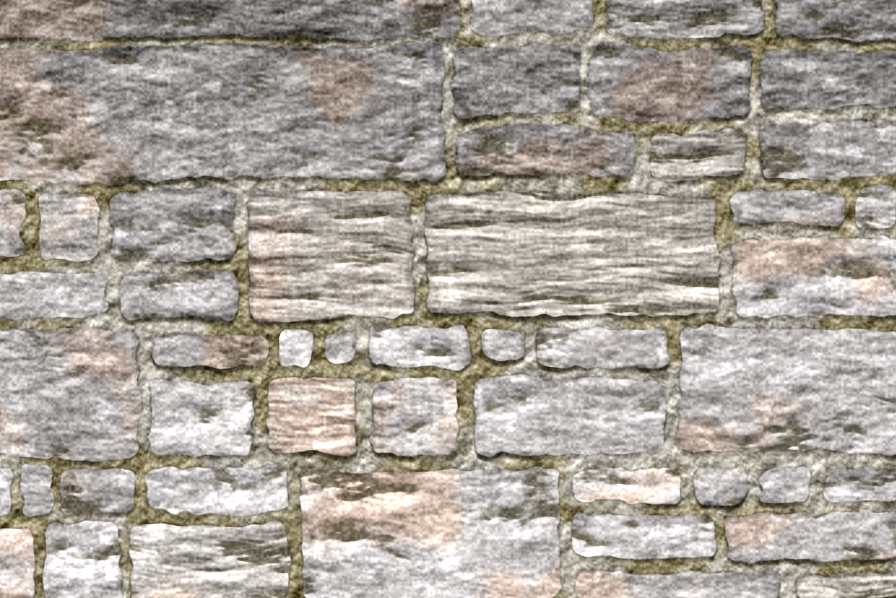
This texture is drawn by a Shadertoy shader. Its source:

```glsl
#define COURSES 4.2
#define SEED 7.0
#define JOINT 0.011
#define ROUNDING 0.016
#define WOBBLE 0.024
#define RELIEF 1.9
#define GRAIN 0.32
#define STONE_TONE 0.765
#define WEATHERING 0.2
#define MORTAR_PALE vec3(0.71, 0.69, 0.64)
#define MORTAR_MOSS vec3(0.56, 0.52, 0.39)
#define CREVICE vec3(0.23, 0.21, 0.14)

struct Stone { float dist; float id; };

float hash(vec2 p) {
    return fract(sin(dot(p, vec2(127.1, 311.7))) * 43758.5453);
}

float noise(vec2 p) {
    vec2 i = floor(p), f = fract(p);
    f = f * f * (3.0 - 2.0 * f);
    return mix(mix(hash(i), hash(i + vec2(1, 0)), f.x),
               mix(hash(i + vec2(0, 1)), hash(i + vec2(1, 1)), f.x), f.y);
}

float fbm(vec2 p) {
    float sum = 0.0, amp = 0.53;
    for (int i = 0; i < 4; i++) {
        sum += amp * noise(p);
        p = mat2(1.98, 0.24, -0.24, 1.98) * p + 17.3;
        amp *= 0.5;
    }
    return sum;
}

float pick(float id, float k) { return hash(vec2(id * 91.7, k)); }

float courseEdge(float row) { return row + 0.36 * (hash(vec2(row, SEED)) - 0.5); }

// Splits each course at random into stones; returns the signed distance
Stone findStone(vec2 p) {
    p += WOBBLE * (vec2(fbm(p * 8.0), fbm(p * 8.0 + 31.0)) - 0.5);
    p += 0.35 * WOBBLE * (vec2(noise(p * 55.0), noise(p * 55.0 + 9.0)) - 0.5);

    float y = p.y * COURSES, row = floor(y);
    if (y < courseEdge(row)) row -= 1.0;
    else if (y > courseEdge(row + 1.0)) row += 1.0;
    vec2 lo = vec2(-0.2, courseEdge(row) / COURSES);
    vec2 hi = vec2(1.8, courseEdge(row + 1.0) / COURSES);
    float id = hash(vec2(row, SEED + 3.0));

    for (int i = 0; i < 6; i++) {
        vec2 size = hi - lo;
        bool wide = size.x > mix(1.4, 4.6, pick(id, 1.0)) * size.y;
        bool tall = size.y > 0.16 && size.x < 0.8 && pick(id, 2.0) > 0.68;
        if (!wide && !tall) break;
        vec2 cut = mix(lo, hi, mix(0.32, 0.68, pick(id, 3.0)));
        bool upper = tall ? p.y > cut.y : p.x > cut.x;
        if (tall) { if (upper) lo.y = cut.y; else hi.y = cut.y; }
        else      { if (upper) lo.x = cut.x; else hi.x = cut.x; }
        id = pick(id, upper ? 4.0 : 5.0);
    }

    vec2 q = p - 0.5 * (lo + hi);
    float tilt = 0.04 * (pick(id, 6.0) - 0.5);
    q += tilt * vec2(-q.y, q.x);
    float gap = JOINT * mix(0.6, 1.4, pick(id, 7.0));
    q = abs(q) - 0.5 * (hi - lo) + gap + ROUNDING;
    float d = length(max(q, 0.0)) + min(max(q.x, q.y), 0.0) - ROUNDING;
    return Stone(d, id);
}

// Hewn face: ledges stretched sideways, lit from above
vec3 stoneColor(vec2 p, float id) {
    float layered = smoothstep(0.6, 0.9, pick(id, 8.0));
    vec2 scale = mix(vec2(13.0, 25.0), vec2(7.0, 40.0), layered);
    vec2 bent = p + 0.012 * vec2(0.0, noise(p * 14.0));
    float h = fbm(bent * scale + id * 40.0);
    float lit = h - fbm((bent + vec2(-0.002, 0.005)) * scale + id * 40.0);

    float blotch = fbm(p * 5.0 + id * 20.0) - 0.5;
    float weather = smoothstep(0.4, 0.95, p.y + 0.6 * blotch);
    float tone = STONE_TONE - WEATHERING * weather + 0.25 * blotch;
    tone += 0.12 * (pick(id, 9.0) - 0.5);
    vec3 tint = mix(vec3(1.01, 0.99, 0.985), vec3(1.03, 0.985, 0.91), 0.7 * layered);
    float rust = smoothstep(0.52, 0.72, fbm(p * 7.0 + 60.0)) * step(0.55, pick(id, 10.0));
    tint = mix(tint, vec3(1.06, 0.95, 0.88), rust);

    vec3 col = tint * tone + RELIEF * lit;
    float pits = smoothstep(0.36, 0.24, h) * smoothstep(-0.08, -0.005, -lit);
    col = mix(col, CREVICE * 1.25, 0.65 * pits);
    float lichen = smoothstep(0.62, 0.72, fbm(p * 28.0 + 5.0));
    return col + 0.13 * lichen;
}

vec3 mortarColor(vec2 p) {
    float moss = smoothstep(0.42, 0.62, fbm(p * 10.0 + 80.0));
    float lit = fbm(p * 38.0) - fbm(p * 38.0 + vec2(-0.08, 0.2));
    return mix(MORTAR_PALE, MORTAR_MOSS, moss) + 0.8 * RELIEF * lit;
}

void mainImage(out vec4 fragColor, in vec2 fragCoord) {
    vec2 p = fragCoord / iResolution.y;
    Stone stone = findStone(p);
    float cover = smoothstep(0.002, -0.002, stone.dist);

    // Mortar, darkest below the overhanging stones
    vec3 mortar = mortarColor(p);
    float above = findStone(p + vec2(0.0, 0.009)).dist;
    float broken = smoothstep(0.38, 0.58, fbm(p * 8.0 + 140.0));
    float shade = smoothstep(0.003, -0.005, above) * mix(0.15, 0.9, broken);
    mortar = mix(mortar, CREVICE, shade);
    mortar *= 1.0 - 0.2 * smoothstep(0.006, 0.0, stone.dist);

    // Stones, with a worn and slightly soiled rim
    vec3 face = stoneColor(p, stone.id);
    face *= 1.0 - 0.16 * broken * smoothstep(-0.01, 0.0, stone.dist);

    vec3 col = mix(mortar, face, cover);
    float grit = 0.65 * noise(p * 230.0) + 0.35 * noise(p * 110.0 + 50.0) - 0.5;
    col += GRAIN * grit;
    fragColor = vec4(clamp(col, 0.0, 1.0), 1.0);
}
```
